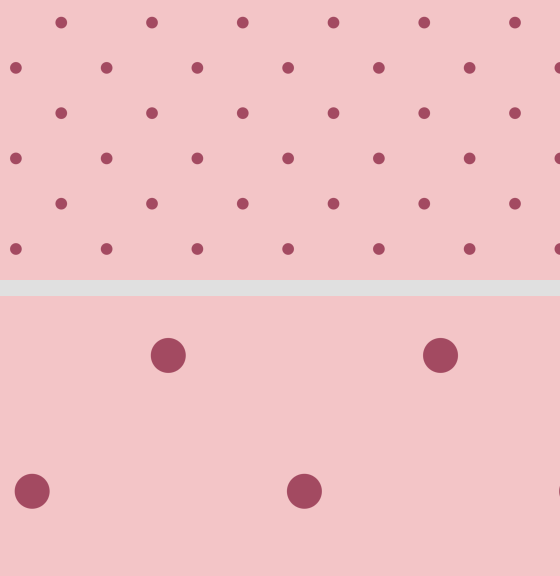
Top: the whole. Bottom: its middle third, enlarged.
Give the GLSL for this pattern, as a WebGL 2 fragment shader.

```glsl
#version 300 es
precision highp float;
// Staggered polka dots: small plum dots on a flat pale pink ground.

uniform vec2 u_resolution;
out vec4 fragColor;

// Distance to the nearest centre of a rectangular grid with a point at zero.
float gridDistance(vec2 p, vec2 cell) {
    return length((fract(p / cell + 0.5) - 0.5) * cell);
}

void main() {
    // Canvas height is one unit.
    vec2 uv = gl_FragCoord.xy / u_resolution.y;
    float pixel = 1.0 / u_resolution.y;

    // Two equal grids, the second shifted by half a cell each way.
    vec2 cell = vec2(0.3241, 0.3234);
    vec2 p = uv - vec2(0.2188, 0.9193);
    float centreDistance = min(gridDistance(p, cell), gridDistance(p - 0.5 * cell, cell));

    // Dots with a one-pixel soft edge.
    float edge = centreDistance - 0.0208;
    float dotMask = 1.0 - smoothstep(-0.7 * pixel, 0.7 * pixel, edge);

    vec3 palePink = vec3(0.953, 0.773, 0.780);
    vec3 plum = vec3(0.640, 0.290, 0.380);
    fragColor = vec4(mix(palePink, plum, dotMask), 1.0);
}
```
